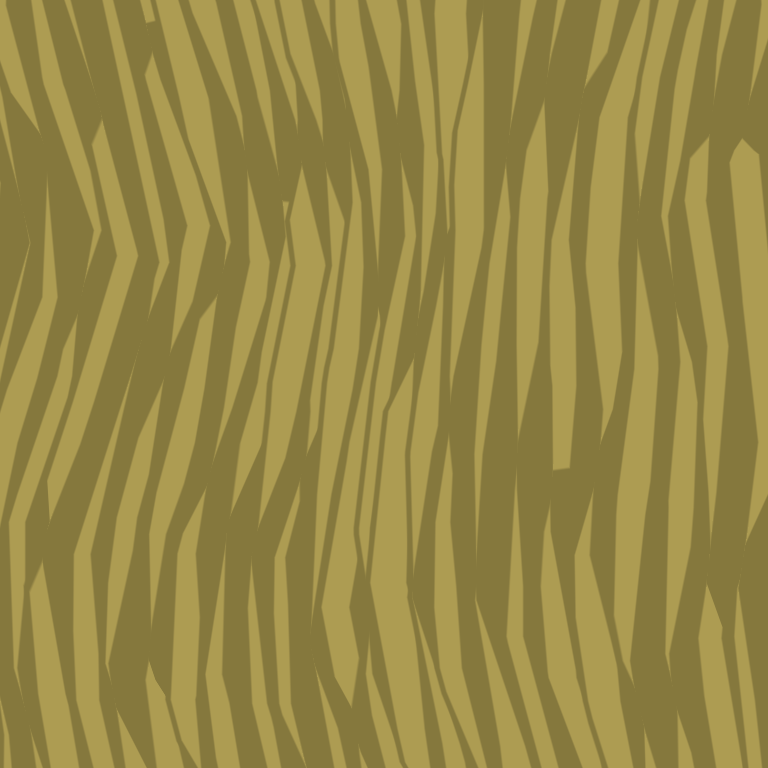
Give the GLSL for this pattern, as a WebGL 1 fragment shader.

```glsl
precision highp float;
// Stylised tree bark: long, angular light shards on a dark olive ground.
// Each column holds a stack of tapered shards along a bent centre line; the
// bends sample one shared gradient noise, so that neighbours lean together.

uniform vec2 u_resolution;

const float COLUMNS = 24.0;

vec2 hash2(vec2 p) {
  vec3 q = fract(p.xyx * vec3(0.1031, 0.1030, 0.0973));
  q += dot(q, q.yzx + 33.33);
  return fract((q.xx + q.yz) * q.zy);
}

float gradientDot(vec2 cell, vec2 offset) {
  float angle = 6.2832 * hash2(cell + 71.0).x;
  return dot(vec2(cos(angle), sin(angle)), offset);
}

float gradientNoise(vec2 p) {
  vec2 i = floor(p);
  vec2 f = p - i;
  vec2 u = f * f * (3.0 - 2.0 * f);
  float low = mix(gradientDot(i, f), gradientDot(i + vec2(1.0, 0.0), f - vec2(1.0, 0.0)), u.x);
  float high = mix(gradientDot(i + vec2(0.0, 1.0), f - vec2(0.0, 1.0)),
                   gradientDot(i + vec2(1.0, 1.0), f - vec2(1.0, 1.0)), u.x);
  return mix(low, high, u.y);
}

// Sideways shift of a column at one of its knots.
float knotShift(float column, float knot, float phase) {
  vec2 place = vec2(column / COLUMNS, (knot - phase) * 0.19);
  float jitter = hash2(vec2(column + 140.0, knot + 30.0)).x - 0.5;
  return 0.12 * gradientNoise(place * vec2(2.3, 2.2) + 9.0) + 0.012 * jitter;
}

// Straight segments between knots give the centre line its sharp bends.
float centreLine(float column, float y) {
  float phase = hash2(vec2(column + 50.0, 3.0)).x;
  float s = y / 0.19 + phase;
  float knot = floor(s);
  float shift = mix(knotShift(column, knot, phase), knotShift(column, knot + 1.0, phase), s - knot);
  return (column + 0.5) / COLUMNS + shift;
}

// Horizontal distance to the shard of a column, negative inside.
float shardDistance(float column, vec2 p) {
  float dx = p.x - centreLine(column, p.y);
  vec2 layout = hash2(vec2(column + 80.0, 11.0));
  float tilt = 3.0 * (hash2(vec2(column + 20.0, 47.0)).x - 0.5);

  // Position along the stack, cut at a slant, with a gap between shards.
  float s = (p.y + tilt * dx) / mix(0.4, 0.72, layout.x) + 5.0 * layout.y;
  float t = fract(s) * 1.1 - 0.05;

  // Each side has its own width and its own tapers toward the two ends.
  float side = dx < 0.0 ? 0.0 : 1.0;
  vec2 id = vec2(column + 60.0, floor(s) + 20.0 + 40.0 * side);
  vec2 taper = mix(vec2(0.05), vec2(0.62), hash2(id));
  float width = mix(0.006, 0.026, hash2(id + 200.0).x);
  float profile = min(1.0, min(t / taper.x, (1.0 - t) / taper.y));
  return abs(dx) - width * profile;
}

float coverage(float d) {
  return 1.0 - smoothstep(-0.0016, 0.0016, d);
}

void main() {
  vec2 p = gl_FragCoord.xy / u_resolution.y;
  float home = floor(p.x * COLUMNS);

  // Paint left to right; a dark rim keeps every shard clear of the last.
  float light = 0.0;
  for (int i = -3; i <= 3; i++) {
    float d = shardDistance(home + float(i), p);
    light *= 1.0 - coverage(d - 0.007);
    light = max(light, coverage(d));
  }

  vec3 darkBark = vec3(0.52, 0.47, 0.24);
  vec3 lightBark = vec3(0.68, 0.61, 0.32);
  gl_FragColor = vec4(mix(darkBark, lightBark, light), 1.0);
}
```
